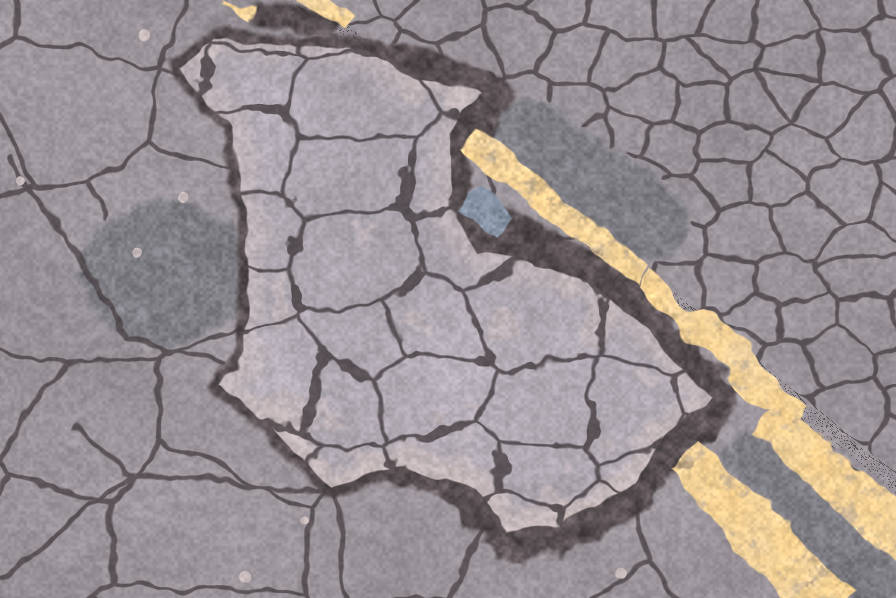
This texture is drawn by a WebGL 1 fragment shader. Its source:

```glsl
precision highp float;
// Cracked asphalt with a pale broken patch, a gravel rim and worn yellow road lines.
uniform vec2 u_resolution;

const vec3 ASPHALT = vec3(.605, .58, .605);
const vec3 PATCH = vec3(.675, .65, .685);
const vec3 PALE = vec3(.79, .735, .735);
const vec3 RUBBLE = vec3(.33, .295, .305);
const vec3 CRACK = vec3(.29, .26, .275);
const vec3 SLATE = vec3(.475, .475, .5);
const vec3 BLUE = vec3(.54, .59, .66);
const vec3 PAINT = vec3(.95, .8, .53);
const vec3 WORN = vec3(.95, .86, .72);
const float GRAIN = .24;
const float PATCH_CELLS = 6.2;
const float FINE_CELLS = 10.5;
const float WIDE_CELLS = 3.6;
const int CORNERS = 24;

float hash(vec2 p) { return fract(sin(dot(p, vec2(127.1, 311.7))) * 43758.5); }
vec2 hash2(vec2 p) { return vec2(hash(p), hash(p + 17.3)); }

float noise(vec2 p) {
  vec2 i = floor(p), f = fract(p);
  f = f * f * (3. - 2. * f);
  return mix(mix(hash(i), hash(i + vec2(1, 0)), f.x),
             mix(hash(i + vec2(0, 1)), hash(i + 1.), f.x), f.y);
}

float fbm(vec2 p) {
  return .5 * noise(p) + .3 * noise(p * 2.1 + 5.) + .2 * noise(p * 4.3 + 9.);
}

// Distance to the nearest border between random cells
float cellBorder(vec2 p, float scale) {
  p *= scale;
  vec2 cell = floor(p), f = fract(p), nearest = vec2(0);
  float best = 9., border = 9.;
  for (int y = -1; y <= 1; y++) for (int x = -1; x <= 1; x++) {
    vec2 g = vec2(x, y), r = g + .1 + .8 * hash2(cell + g) - f;
    if (dot(r, r) < best) { best = dot(r, r); nearest = r; }
  }
  for (int y = -2; y <= 2; y++) for (int x = -2; x <= 2; x++) {
    vec2 g = vec2(x, y), r = g + .1 + .8 * hash2(cell + g) - f, gap = r - nearest;
    if (dot(gap, gap) > .0001) border = min(border, dot(.5 * (r + nearest), normalize(gap)));
  }
  return border / scale;
}

float segment(vec2 p, vec2 a, vec2 b) {
  vec2 e = b - a;
  return length(p - a - e * clamp(dot(p - a, e) / dot(e, e), 0., 1.));
}

// Square-ended bar whose half width runs from wa to wb
float bar(vec2 p, vec2 a, vec2 b, float wa, float wb) {
  float len = length(b - a);
  vec2 u = (b - a) / len, r = p - a;
  float t = dot(r, u);
  float side = abs(r.x * u.y - r.y * u.x) - mix(wa, wb, clamp(t / len, 0., 1.));
  return max(side, abs(t - .5 * len) - .5 * len);
}

// Signed distance to the patch outline
float patchShape(vec2 p) {
  vec2 v[CORNERS];
  v[0] = vec2(.3, .887); v[1] = vec2(.36, .935); v[2] = vec2(.47, .93); v[3] = vec2(.62, .91);
  v[4] = vec2(.69, .865); v[5] = vec2(.8, .845); v[6] = vec2(.75, .775); v[7] = vec2(.75, .66);
  v[8] = vec2(.8, .58); v[9] = vec2(.98, .53); v[10] = vec2(1.065, .465); v[11] = vec2(1.195, .335);
  v[12] = vec2(1.11, .27); v[13] = vec2(1.065, .19); v[14] = vec2(.94, .115); v[15] = vec2(.85, .11);
  v[16] = vec2(.8, .18); v[17] = vec2(.68, .225); v[18] = vec2(.555, .185); v[19] = vec2(.45, .29);
  v[20] = vec2(.37, .35); v[21] = vec2(.415, .41); v[22] = vec2(.42, .57); v[23] = vec2(.39, .785);
  vec2 a = v[CORNERS - 1];
  float d = 9., s = 1.;
  for (int i = 0; i < CORNERS; i++) {
    vec2 b = v[i];
    d = min(d, segment(p, a, b));
    if ((a.y > p.y) != (b.y > p.y) && p.x < a.x + (b.x - a.x) * (p.y - a.y) / (b.y - a.y)) s = -s;
    a = b;
  }
  return s * d;
}

void main() {
  vec2 p = gl_FragCoord.xy / u_resolution.y;
  float aa = 1.2 / u_resolution.y;
  vec2 warp = vec2(fbm(p * 14.), fbm(p * 14. + 40.)) - .5;
  vec2 q = p + .035 * warp, ground = q * vec2(1, 1.25);
  float rough = fbm(p * 22.), blotch = fbm(p * 5.);
  float grain = .6 * noise(p * 190.) + .4 * noise(p * 85.) - .5;

  // Asphalt with smoother slate areas
  float beyond = smoothstep(-.02, .03, p.y - .765 + .82 * (p.x - .785));
  vec3 col = ASPHALT * (.92 + .17 * blotch);
  float slate = min(segment(q, vec2(.87, .77), vec2(1.08, .63)) - .065,
                    length((q - vec2(.28, .545)) * vec2(.8, 1)) - .115);
  slate = min(slate, bar(q, vec2(1.23, .26), vec2(1.49, 0), .03, .05));
  slate = 1. - smoothstep(-.008, .012, slate);
  col = mix(col, SLATE * (.9 + .2 * rough), .88 * slate);

  // Fine cracks beyond the line, long ones on the near side
  float crack = cellBorder(ground + beyond, beyond > .5 ? FINE_CELLS : WIDE_CELLS) + .02 * slate;
  vec2 fork = vec2(.22, .2), bend = vec2(.21, .44);
  crack = min(crack, min(segment(q, vec2(.02, .73), bend), segment(q, bend, vec2(.38, .39))));
  crack = min(crack, min(segment(q, vec2(0, .03), fork), segment(q, fork, vec2(.55, .18))));
  crack = min(crack, min(segment(q, vec2(.56, .18), vec2(.575, 0)), segment(q, fork, vec2(.13, .28))));
  float gap = .0005 + .0035 * rough;
  col = mix(col, CRACK, .8 - .8 * smoothstep(gap, gap + 2. * aa, crack));

  // Scattered pale stones
  vec2 cell = floor(p * 11.), stone = fract(p * 11.) - .25 - .5 * hash2(cell);
  float pebble = step(.94, hash(cell + 8.)) * (1. - beyond);
  pebble *= 1. - smoothstep(.09, .09 + 11. * aa, length(stone) + .12 * (rough - .5));
  col = mix(col, PALE, pebble);

  // Gravel rim and hollows
  float d = patchShape(p + .03 * warp);
  float rim = d - mix(.014, .043, smoothstep(.45, .9, p.x)) * (.4 + 1.2 * rough);
  rim = min(rim, segment(q, vec2(.85, .62), vec2(1.06, .49)) - .034);
  rim = min(rim, segment(q, vec2(.66, .9), vec2(.83, .85)) - .028);
  rim = min(rim, segment(q, vec2(.44, .98), vec2(.54, .955)) - .018);
  float rubble = 1. - smoothstep(-.004, .008, rim);
  col = mix(col, RUBBLE * (.75 + .5 * noise(p * 75.)), .95 * rubble);

  // Jointed patch with pale margins
  vec3 slab = PATCH * (.91 + .19 * blotch);
  float margin = smoothstep(-.045, -.012, d + .035 * (rough - .5));
  slab = mix(slab, PALE, margin * (.85 - .4 * smoothstep(.2, .5, p.y)));
  slab = mix(slab, PALE, .5 * smoothstep(.64, .72, fbm(p * 13. + 20.)));
  gap = .001 + .014 * smoothstep(.48, .85, rough);
  slab = mix(slab, CRACK, .85 - .85 * smoothstep(gap, gap + 2.5 * aa, cellBorder(ground + .3, PATCH_CELLS)));
  col = mix(slab, col, smoothstep(-aa, aa, d));

  // Blue fragment
  float shard = bar(q, vec2(.785, .665), vec2(.85, .62), .032, .025);
  col = mix(BLUE * (.9 + .2 * rough), col, smoothstep(-aa, aa, shard));

  // Worn yellow lines
  float chips = .03 * (noise(p * 28.) - .5);
  float paint = bar(q, vec2(.785, .765), vec2(1.07, .54), .024, .016);
  paint = min(paint, bar(q, vec2(1.07, .535), vec2(1.345, .3), .017, .027) + chips);
  paint = min(paint, bar(q, vec2(1.28, .3), vec2(1.55, .075), .031, .046));
  paint = min(paint, bar(q, vec2(1.145, .24), vec2(1.4, -.025), .034, .05));
  paint = min(paint, bar(q, vec2(.49, 1.02), vec2(.58, .96), .018, .016));
  paint = min(paint, bar(q, vec2(.365, .995), vec2(.425, .98), .014, .012) + chips);
  float cover = 1. - .35 * smoothstep(.6, .78, fbm(p * 45.));
  col = mix(col, mix(PAINT, WORN, .7 * rough), cover * (1. - smoothstep(-aa, aa, paint)));

  col *= 1. + GRAIN * (1. + .6 * slate + rubble * step(0., d)) * grain;
  gl_FragColor = vec4(col, 1);
}
```
